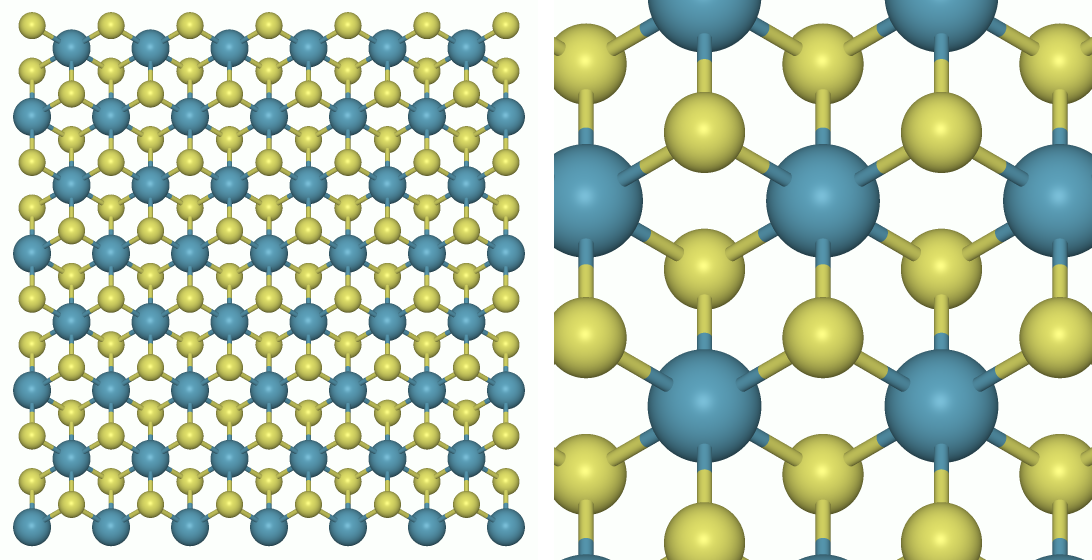
Left: the whole. Right: its middle third, enlarged.
Reproduce this pattern procedurally as a Shadertoy shader.

```glsl
const float ROW = 0.866;   // row spacing, in units of the column spacing
const float REACH = 0.577; // bond length as seen from the front
const vec3 BLUE = vec3(0.36, 0.63, 0.73);
const vec3 YELLOW = vec3(0.88, 0.88, 0.41);

vec3 shade(vec3 base, vec3 n) {
    float diffuse = max(dot(n, normalize(vec3(-0.04, 0.2, 1.0))), 0.0);
    float gloss = pow(max(dot(n, normalize(vec3(-0.02, 0.08, 1.0))), 0.0), 70.0);
    return base * (0.4 + 0.6 * diffuse) + 0.12 * gloss;
}

// Ball seen along z; q is the offset from its centre
void ball(vec2 q, float z, float radius, vec3 base, inout float depth, inout vec3 color) {
    float h2 = radius * radius - dot(q, q);
    if (h2 < 0.0) return;
    float h = sqrt(h2);
    if (z + h > depth) {
        depth = z + h;
        color = shade(base, vec3(q, h) / radius);
    }
}

// Tilted rod from a blue atom towards u, half blue and half yellow
void bond(vec2 q, vec2 u, float lift, inout float depth, inout vec3 color) {
    float radius = 0.032;
    vec2 side = vec2(-u.y, u.x);
    float s = dot(q, u), t = dot(q, side);
    if (abs(t) > radius || s < 0.0 || s > REACH) return;
    float len = length(vec2(REACH, lift));
    float co = REACH / len, si = lift / len;
    float h = sqrt(radius * radius - t * t);
    float along = (s + h * si) / co;
    float z = along * si + h * co;
    if (z > depth) {
        depth = z;
        vec3 n = (t * side.xyx * vec3(1, 1, 0) + h * vec3(-si * u, co)) / radius;
        color = shade(along < 0.5 * len ? BLUE : YELLOW, n);
    }
}

vec3 lattice(vec2 p) {
    float depth = -9.0;
    vec3 color = vec3(0.99, 1.0, 0.99);
    for (int j = -1; j <= 1; j++)
    for (int i = -1; i <= 1; i++) {
        float row = round(p.y / ROW) + float(j);
        float shift = 0.5 * mod(row, 2.0);
        vec2 atom = vec2(round(p.x - shift) + float(i) + shift, row * ROW);
        vec2 q = p - atom;
        if (row < 0.0 || row > 7.0 || abs(atom.x) > 3.1 || length(q) > 0.8) continue;
        ball(q, 0.0, 0.24, BLUE, depth, color);

        // Six neighbours, alternately in front and behind
        for (int k = 0; k < 6; k++) {
            float angle = radians(30.0 + 60.0 * float(k));
            vec2 u = vec2(cos(angle), sin(angle));
            vec2 end = atom + REACH * u;
            if (abs(end.x) > 3.1 || end.y < -0.1 || end.y > 7.0 * ROW + 0.4) continue;
            float lift = k % 2 == 0 ? 0.5 : -0.5;
            ball(p - end, lift, 0.171, YELLOW, depth, color);
            bond(q, u, lift, depth, color);
        }
    }
    return color;
}

void mainImage(out vec4 fragColor, in vec2 fragCoord) {
    // Supersampled edges
    vec3 sum = vec3(0.0);
    for (int k = 0; k < 9; k++) {
        vec2 jitter = (vec2(k % 3, k / 3) - 1.0) / 3.0;
        vec2 p = (fragCoord + jitter - 0.5 * iResolution.xy) / iResolution.y * 7.09;
        sum += lattice(p + vec2(0.0, 3.13));
    }
    fragColor = vec4(sum / 9.0, 1.0);
}
```
